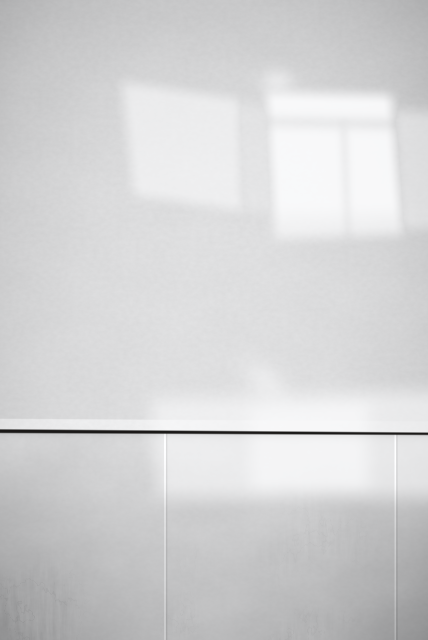
A WebGL 2 fragment shader for this texture:

```glsl
#version 300 es
precision highp float;
// A pale plaster wall above a panelled base, lit by blurred window light.
// Soft half-plane quads make the light; gradient noise makes the plaster and
// stains. Lengths are in canvas widths, so y runs from 0 to 1.5.
uniform vec2 u_resolution;
out vec4 fragColor;

const float HEIGHT = 1.5;
const float WALL_TONE = 0.872;
const float PANEL_TONE = 0.865;
const float LIGHT_TONE = 0.985;
const float GAP_LEFT = 0.4895;      // height of the dark gap at x = 0
const float GAP_SLOPE = -0.0062;
const float LEDGE_HEIGHT = 0.029;
const vec2 SEAMS = vec2(0.3855, 0.9235);
const float SEAM_HALF = 0.0011;
const float MOTTLE = 0.020;
const float GRAIN = 0.012;
const float STREAKS = 0.035;
const vec3 COOL_TINT = vec3(-0.001, 0.0, 0.004);
const vec3 GAP_COLOR = vec3(0.10, 0.095, 0.09);

vec2 hash2(vec2 c) {
    vec3 h = fract(c.xyx * vec3(0.1031, 0.1030, 0.0973));
    h += dot(h, h.yzx + 33.33);
    return fract((h.xx + h.yz) * h.zy);
}

float corner(vec2 cell, vec2 offset) {
    float a = 6.2832 * hash2(cell).x;
    return dot(vec2(cos(a), sin(a)), offset);
}

float gradientNoise(vec2 p) {
    vec2 i = floor(p), f = p - i, e = vec2(1.0, 0.0);
    vec2 w = f * f * f * (f * (f * 6.0 - 15.0) + 10.0);
    float low = mix(corner(i, f), corner(i + e.xy, f - e.xy), w.x);
    float high = mix(corner(i + e.yx, f - e.yx), corner(i + 1.0, f - 1.0), w.x);
    return mix(low, high, w.y);
}

float fbm(vec2 p) {
    float sum = 0.0, amp = 1.0;
    for (int i = 0; i < 5; i++) {
        sum += amp * gradientNoise(p);
        p = mat2(1.6, 1.2, -1.2, 1.6) * p + 7.3;
        amp *= 0.55;
    }
    return sum;
}

// Soft coverage of the inner side of edge a-b (corners run clockwise).
float edge(vec2 p, vec2 a, vec2 b, float blur) {
    vec2 d = normalize(b - a);
    return smoothstep(-blur, blur, dot(p - a, vec2(d.y, -d.x)));
}

float softQuad(vec2 p, vec2 a, vec2 b, vec2 c, vec2 d, float blur) {
    return edge(p, a, b, blur) * edge(p, b, c, blur) * edge(p, c, d, blur) * edge(p, d, a, blur);
}

float glow(vec2 p, vec2 center, vec2 radius) {
    vec2 d = (p - center) / radius;
    return exp(-dot(d, d));
}

float upperLight(vec2 p) {
    float left = softQuad(p, vec2(0.285, 1.307), vec2(0.56, 1.268), vec2(0.566, 1.006), vec2(0.313, 1.043), 0.024);
    float between = softQuad(p, vec2(0.545, 1.262), vec2(0.64, 1.25), vec2(0.65, 1.0), vec2(0.56, 1.012), 0.03);
    float right = softQuad(p, vec2(0.622, 1.285), vec2(0.915, 1.277), vec2(0.942, 0.95), vec2(0.642, 0.94), 0.024);
    float side = softQuad(p, vec2(0.92, 1.242), vec2(1.2, 1.225), vec2(1.2, 0.965), vec2(0.935, 0.965), 0.026);
    // Blurred window bars dim the right pane.
    float crossBar = exp(-pow((p.y - 1.212 + 0.02 * (p.x - 0.75)) / 0.018, 2.0));
    float upright = exp(-pow((p.x - 0.807 - 0.04 * (1.1 - p.y)) / 0.013, 2.0)) * smoothstep(1.24, 1.18, p.y);
    float pane = right * (0.92 - 0.33 * crossBar) * (1.0 - 0.27 * upright);
    pane *= 1.0 - 0.3 * smoothstep(1.03, 0.95, p.y);
    float patches = max(max(0.58 * left, 0.30 * between), max(pane, 0.42 * side));
    return min(patches + 0.5 * glow(p, vec2(0.648, 1.31), vec2(0.038, 0.028)) * (1.0 - right), 1.0);
}

float lowerLight(vec2 p) {
    float band = softQuad(p, vec2(0.35, 0.565), vec2(1.2, 0.59), vec2(1.2, 0.335), vec2(0.37, 0.335), 0.038);
    float core = softQuad(p, vec2(0.58, 0.54), vec2(0.86, 0.56), vec2(0.86, 0.35), vec2(0.59, 0.35), 0.035);
    float spot = glow(p, vec2(0.618 + 0.4 * (0.61 - p.y), 0.61), vec2(0.045, 0.042));
    return min(0.57 * band + 0.25 * core + 0.45 * spot, 1.0);
}

void main() {
    vec2 p = gl_FragCoord.xy / u_resolution.x;
    p.y *= HEIGHT * u_resolution.x / u_resolution.y;
    float px = 1.0 / u_resolution.x;
    float gapY = GAP_LEFT + GAP_SLOPE * p.x;
    float onWall = smoothstep(-px, px, p.y - gapY);

    // Base tones, darkening toward the borders.
    float n2 = pow(2.0 * p.x - 1.0, 2.0);
    float m = max(p.y / 0.75 - 1.0, 0.0);
    float depth = clamp((gapY - p.y) / gapY, 0.0, 1.0);
    float wall = WALL_TONE - 0.065 * n2 * (0.6 + 0.4 * n2) - 0.09 * m * m * m - 0.03 * n2 * m;
    float panel = PANEL_TONE - 0.14 * depth - (0.05 + 0.11 * depth) * n2;

    // Plaster mottling, and vertical stains gathered in patches on the panels.
    float cloud = fbm(p * vec2(6.0, 8.0));
    float grain = fbm(p * vec2(70.0, 95.0));
    float stainMask = smoothstep(-0.1, 0.5, gradientNoise(p * vec2(5.0, 6.0) + 4.0)) * depth;
    float streak = fbm(p * vec2(75.0, 9.0) + 2.0);
    float vein = 1.0 - smoothstep(0.0, 0.04, abs(fbm(p * vec2(11.0, 7.0) + 19.0)));
    wall += MOTTLE * 0.5 * cloud + GRAIN * grain;
    panel += MOTTLE * cloud + 0.7 * GRAIN * grain + STREAKS * (streak - 0.3) * stainMask - 0.03 * vein * stainMask;

    // Pale ledge over the gap, then the projected light.
    float ledge = smoothstep(-0.002, 0.002, gapY + LEDGE_HEIGHT - p.y);
    wall += ledge * mix(0.075, 0.03, smoothstep(0.2, 0.7, p.x));
    float tone = mix(panel, wall, onWall);
    tone = mix(tone, LIGHT_TONE, max(upperLight(p), lowerLight(p)));

    // Panel seams: a pale line with a thin shade on its right.
    for (int i = 0; i < 2; i++) {
        float d = p.x - SEAMS[i];
        float line = 1.0 - smoothstep(SEAM_HALF - 0.5 * px, SEAM_HALF + px, abs(d));
        float shade = 1.0 - smoothstep(0.0, 0.003, abs(d - 0.004));
        tone += (1.0 - onWall) * (0.10 * line - 0.07 * shade);
    }

    // Dark gap, thinning to the right, with a faint shadow below.
    float below = max(gapY - p.y, 0.0);
    tone -= 0.10 * (1.0 - onWall) * exp(-below / 0.008);
    float halfGap = mix(0.0042, 0.0027, p.x);
    float gap = 1.0 - smoothstep(halfGap - px, halfGap + px, abs(p.y - gapY));
    vec3 color = mix(vec3(tone) + COOL_TINT, GAP_COLOR, gap);
    fragColor = vec4(clamp(color, 0.0, 1.0), 1.0);
}
```
